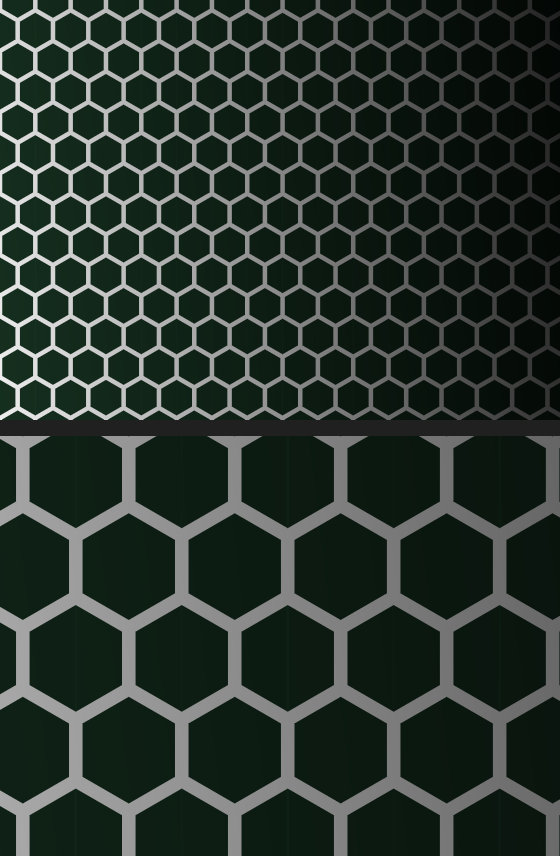
Top: the whole. Bottom: its middle third, enlarged.
Give the GLSL for this pattern, as a WebGL 1 fragment shader.

```glsl
precision highp float;

uniform vec2 u_resolution;

const float CELL_PITCH = 0.0841;      // cell width, relative to canvas height
const float HALF_LINE = 0.064;        // half wall thickness, in cell widths
const vec2 HEX_PERIOD = vec2(1.0, 1.7320508);
const vec3 WALL_COLOR = vec3(0.9);
const vec3 CELL_COLOR = vec3(0.08, 0.178, 0.117);

float hash(float n) {
  return fract(sin(n * 91.35) * 4375.85);
}

// Offset from the nearest centre of a unit-width, pointy-top hexagon grid.
vec2 hexOffset(vec2 p) {
  vec2 a = mod(p + 0.5 * HEX_PERIOD, HEX_PERIOD) - 0.5 * HEX_PERIOD;
  vec2 b = mod(p, HEX_PERIOD) - 0.5 * HEX_PERIOD;
  return dot(a, a) < dot(b, b) ? a : b;
}

// Distance from a point inside a hexagon to its nearest side.
float hexEdgeDistance(vec2 q) {
  q = abs(q);
  return 0.5 - max(q.x, dot(q, 0.5 * HEX_PERIOD));
}

// Antialiased stroke coverage at a distance from its centre line.
float stroke(float dist, float halfWidth, float pixel) {
  return clamp((halfWidth - dist) / pixel + 0.5, 0.0, 1.0);
}

// Light falling off to the right and slightly upwards.
float sideLight(vec2 uv) {
  return mix(1.0, 0.18, uv.x + 0.09 * (uv.y - 0.5));
}

// Hairline seams on the column boundaries, with uneven strength.
float seam(float x, float pixel) {
  float column = floor(x + 0.5);
  return stroke(abs(x - column), 0.012, pixel) * hash(column);
}

void main() {
  vec2 uv = gl_FragCoord.xy / u_resolution;
  float pixel = 1.0 / (u_resolution.y * CELL_PITCH);

  // Grid coordinates measured from the top left corner
  vec2 grid = vec2(gl_FragCoord.x, u_resolution.y - gl_FragCoord.y) * pixel;
  vec2 offset = hexOffset(grid - vec2(0.5, 0.0));

  float wall = stroke(hexEdgeDistance(offset), HALF_LINE, pixel);
  vec3 cell = CELL_COLOR * (1.0 + 0.2 * seam(grid.x, pixel));
  vec3 color = mix(cell, WALL_COLOR, wall) * sideLight(uv);

  gl_FragColor = vec4(color, 1.0);
}
```
